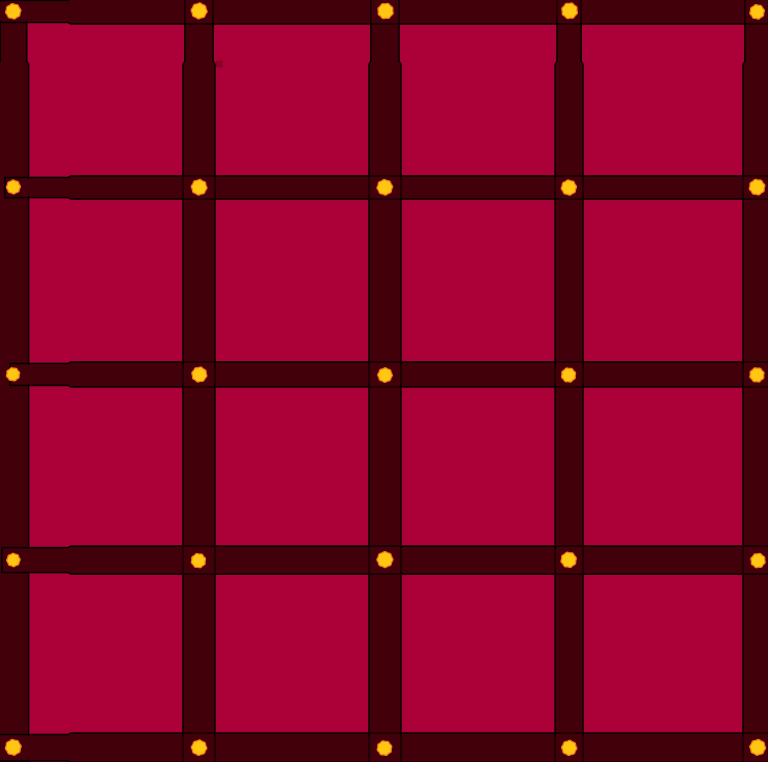
Write a Shadertoy shader that draws this pattern.

```glsl
// Crimson panels behind a hand-drawn lattice of dark bars, pinned by gold studs.

const int   BARS = 5;                 // bars in each direction
const float CELLS_ACROSS = 4.129;     // canvas width in cells
const vec2  ORIGIN = vec2(0.0726, 0.0806); // first crossing, in cells
const float LINE_WIDTH = 0.0085;
const float STUD_RADIUS = 0.043;
const float STUD_RIM = 0.007;
const float STUD_JITTER = 0.007;
const float COLUMN_PINCH = 0.010;     // narrowing near the top
const float PINCH_TOP = 3.68;
const float ROW_PINCH = 0.008;        // narrowing near the left side
const float PINCH_LEFT = 0.30;
const float CROSSING_INK = 0.72;      // outline strength where bars cross
const vec2  FLECK_POS = vec2(1.105, 3.672);
const float FLECK_HALF = 0.018;

const vec3 PANEL = vec3(0.67, 0.0, 0.22);
const vec3 BAR   = vec3(0.26, 0.0, 0.04);
const vec3 INK   = vec3(0.02, 0.0, 0.0);
const vec3 FLECK = vec3(0.52, 0.0, 0.13);
const vec3 GOLD  = vec3(1.0, 0.78, 0.07);
const vec3 RIM   = vec3(0.93, 0.45, 0.10);

// Uneven spacing and thickness of the drawn bars, left to right and bottom to top
const float COLUMN_SHIFT[BARS] = float[](0.0, -0.003, -0.003, -0.013, 0.0);
const float COLUMN_HALF[BARS]  = float[](0.081, 0.086, 0.086, 0.075, 0.078);
const float ROW_SHIFT[BARS]    = float[](-0.004, 0.005, 0.003, 0.008, -0.045);
const float ROW_HALF[BARS]     = float[](0.079, 0.075, 0.067, 0.062, 0.0675);
const float ROW_START[BARS]    = float[](-1.0, -0.062, -0.019, -0.046, -1.0);

vec2 hash2(vec2 p) {
    vec3 q = fract(vec3(p.xyx) * vec3(0.1031, 0.1030, 0.0973));
    q += dot(q, q.yzx + 33.33);
    return fract((q.xx + q.yz) * q.zy);
}

float coverage(float d, float pixel) {
    return clamp(0.5 - d / pixel, 0.0, 1.0);
}

float columnDistance(vec2 p, int i) {
    float pinch = COLUMN_PINCH * smoothstep(PINCH_TOP - 0.01, PINCH_TOP + 0.01, p.y);
    return abs(p.x - float(i) - COLUMN_SHIFT[i]) - COLUMN_HALF[i] + pinch;
}

float rowDistance(vec2 p, int j) {
    float pinch = ROW_PINCH * (1.0 - smoothstep(PINCH_LEFT - 0.01, PINCH_LEFT + 0.01, p.x));
    float side = abs(p.y - float(j) - ROW_SHIFT[j]) - ROW_HALF[j] + pinch;
    return max(side, ROW_START[j] - p.x);
}

// Slightly lobed disc, nudged off its crossing
float studDistance(vec2 p, int i, int j) {
    vec2 id = vec2(i, j);
    vec2 rnd = hash2(id + 3.0) - 0.5;
    vec2 q = p - id - vec2(COLUMN_SHIFT[i], ROW_SHIFT[j]) - STUD_JITTER * rnd;
    float lobes = 1.0 + 0.04 * cos(8.0 * atan(q.y, q.x) + 6.0 * rnd.x);
    float size = STUD_RADIUS * (1.0 + 0.10 * rnd.y);
    if (i == 0 && j > 0 && j < BARS - 1) size *= 0.88;
    return length(q) - size * lobes;
}

void mainImage(out vec4 fragColor, in vec2 fragCoord) {
    float pixel = CELLS_ACROSS / iResolution.x;
    vec2 p = fragCoord * pixel - ORIGIN;

    // Nearest bar surfaces and outlines
    float column = 1e3, row = 1e3, columnEdge = 1e3, rowEdge = 1e3;
    for (int i = 0; i < BARS; i++) {
        float c = columnDistance(p, i);
        float r = rowDistance(p, i);
        column = min(column, c);
        row = min(row, r);
        columnEdge = min(columnEdge, abs(c));
        rowEdge = min(rowEdge, abs(r));
    }

    // Panels and bars
    vec2 fleck = abs(p - FLECK_POS) - FLECK_HALF;
    vec3 color = mix(PANEL, FLECK, coverage(max(fleck.x, fleck.y), pixel));
    color = mix(color, BAR, coverage(min(column, row), pixel));

    // Outlines, fainter inside crossings; rows cover the leftmost column
    float inColumn = coverage(column + LINE_WIDTH, pixel);
    float inRow = coverage(row + LINE_WIDTH, pixel);
    float behindRow = p.x < 0.5 ? 0.0 : CROSSING_INK;
    float columnInk = coverage(columnEdge - 0.5 * LINE_WIDTH, pixel) * mix(1.0, behindRow, inRow);
    float rowInk = coverage(rowEdge - 0.5 * LINE_WIDTH, pixel);
    rowInk *= mix(1.0, p.x < 0.5 ? 1.0 : CROSSING_INK, inColumn);
    color = mix(color, INK, max(columnInk, rowInk));

    // Gold stud at the nearest crossing
    ivec2 id = clamp(ivec2(floor(p + 0.5)), 0, BARS - 1);
    float stud = studDistance(p, id.x, id.y);
    color = mix(color, RIM, coverage(stud, pixel));
    color = mix(color, GOLD, coverage(stud + STUD_RIM, pixel));

    fragColor = vec4(color, 1.0);
}
```
